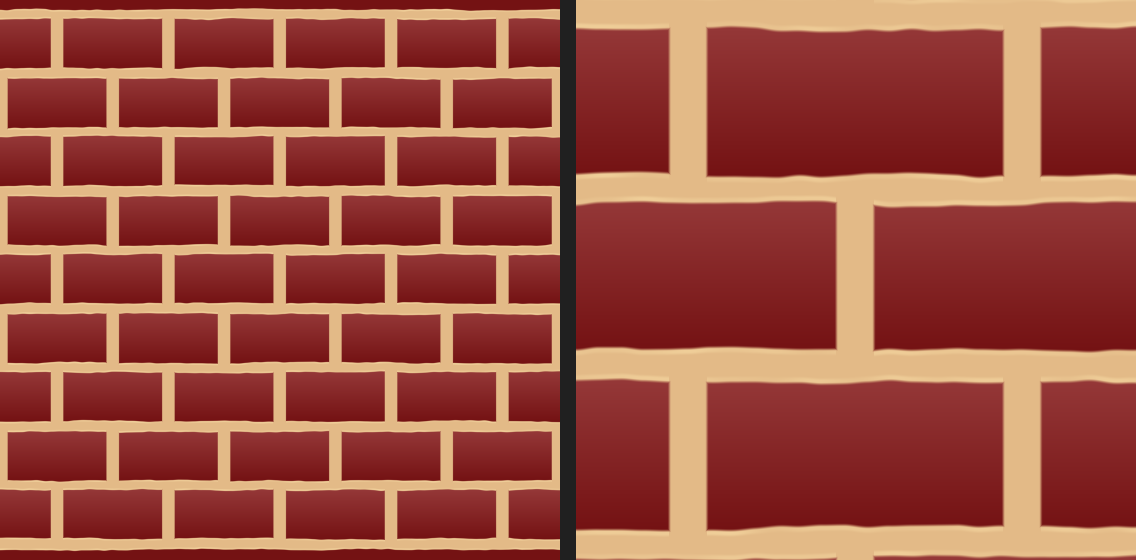
Left, the full canvas; right, a detail of the centre.
This pattern is drawn by a WebGL 1 fragment shader. Its source:

```glsl
precision highp float;

uniform vec2 u_resolution;

float hash(vec2 p) {
  vec3 q = fract(vec3(p.xyx) * 0.1031);
  q += dot(q, q.yzx + 33.33);
  return fract((q.x + q.y) * q.z);
}

// Smooth noise along x, in -0.5..0.5, with one sequence per seed
float lineNoise(float x, float seed) {
  float cell = floor(x);
  float a = hash(vec2(cell, seed));
  float b = hash(vec2(cell + 1.0, seed));
  return mix(a, b, smoothstep(0.0, 1.0, x - cell)) - 0.5;
}

void main() {
  vec2 p = gl_FragCoord.xy / u_resolution;
  float pixel = 1.0 / min(u_resolution.x, u_resolution.y);

  // Courses are counted downwards; every other one is shifted half a brick
  float down = 1.0 - p.y - 0.0775;
  float row = floor(down / 0.10514 + 0.5);
  float odd = mod(row, 2.0);
  float y = down - row * 0.10514 - 0.0013 * odd;
  float x = (fract((p.x - 0.4995) / 0.1988 + 0.5 * odd) - 0.5) * 0.1988;
  bool border = row < 0.0 || row > 8.0;

  // Horizontal edges wander, vertical edges stay straight
  float seed = row * 2.0 + step(0.0, y) + 40.0;
  float wobble = 0.0034 * lineNoise(p.x * 19.0 + 60.0, seed)
               + 0.0014 * lineNoise(p.x * 75.0 + 90.0, seed + 50.0);
  float edgeY = abs(y) - 0.0433 - wobble;
  float edgeX = border ? -1.0 : abs(x) - 0.0882;
  float dist = max(edgeX, edgeY);

  // Mortar with an uneven pale rim above and below the bricks
  float rim = smoothstep(0.0, 0.001, edgeY) * (1.0 - smoothstep(0.002, 0.0042, edgeY));
  rim *= step(edgeX, 0.0) * (0.6 + 0.8 * lineNoise(p.x * 40.0 + 30.0, seed + 90.0));
  vec3 mortar = mix(vec3(0.89, 0.73, 0.53), vec3(0.94, 0.81, 0.6), rim);

  // Bricks darken towards the bottom; the cut border courses are all dark
  float shade = border ? 1.0 : clamp(y / 0.0866 + 0.5, 0.0, 1.0);
  vec3 brick = mix(vec3(0.58, 0.215, 0.215), vec3(0.455, 0.07, 0.075), shade);

  float soft = max(0.0012, 0.75 * pixel);
  gl_FragColor = vec4(mix(brick, mortar, smoothstep(-soft, soft, dist)), 1.0);
}
```
